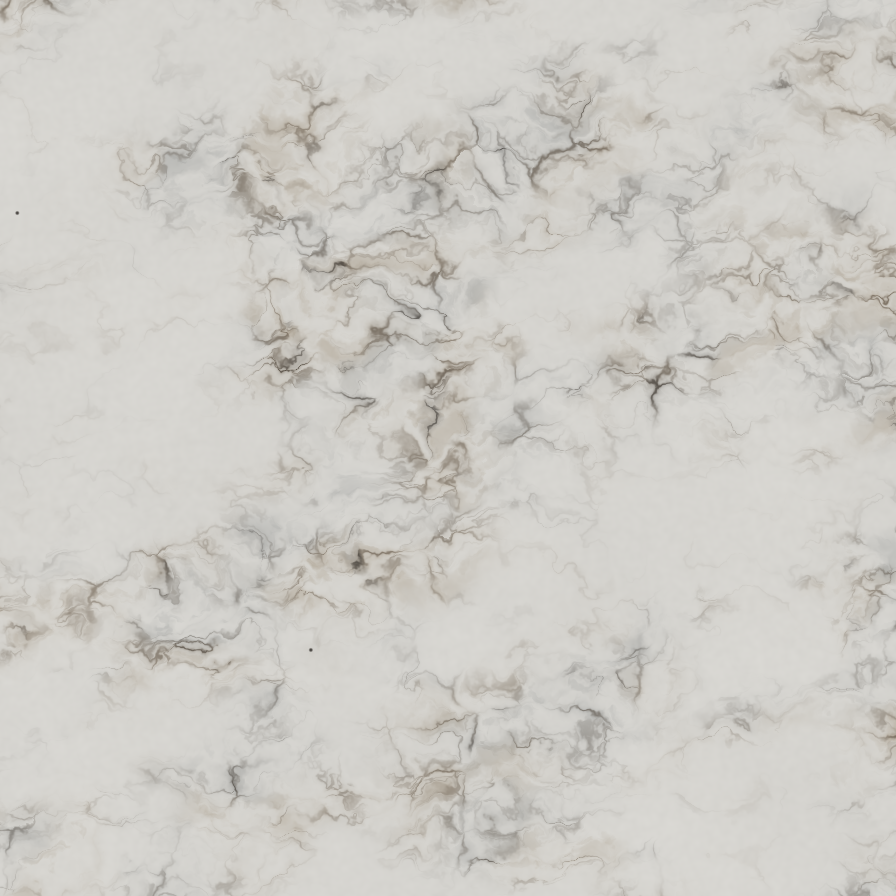
Reproduce this texture procedurally as a WebGL 2 fragment shader.

```glsl
#version 300 es
precision highp float;
// Pale polished marble with broken, clustered veins that lean along the horizontal.
// Warped cell borders and two sets of noise contours give the vein distances; slow
// noise gathers them into patches, each vein having a soft halo and a crinkled core.

#define CELL_SCALE vec2(11.0, 16.0)    // pebble-like cells per canvas
#define CONTOUR_SCALE vec2(6.0, 11.0)  // wandering veins
#define PATCH_SCALE vec2(3.0, 5.0)     // clusters of veins
#define WARP 0.034
#define CRINKLE 0.014
#define CORE_WIDTH 0.0022
#define HALO_WIDTH 0.0080
#define BASE_COLOR vec3(0.842, 0.836, 0.818)
#define COOL_COLOR vec3(0.635, 0.640, 0.632)
#define WARM_COLOR vec3(0.670, 0.625, 0.555)
#define VEIN_COLOR vec3(0.400, 0.350, 0.295)
#define DARK_COLOR vec3(0.170, 0.155, 0.140)

uniform vec2 u_resolution;
out vec4 fragColor;

// Integer hash of a lattice cell to two values in 0..1
vec2 hash2(vec2 cell) {
    uvec2 v = uvec2(ivec2(cell)) * 1664525u + 12345u;
    v.x += v.y * 1664525u;
    v.y += v.x * 1664525u;
    v ^= v >> 16u;
    v.x += v.y * 1664525u;
    v.y += v.x * 1664525u;
    v ^= v >> 16u;
    return vec2(v & 65535u) / 65535.0;
}

float cornerSlope(vec2 cell, vec2 offset) {
    float angle = 6.28318 * hash2(cell).x;
    return dot(vec2(cos(angle), sin(angle)), offset);
}

float gradientNoise(vec2 p) {
    vec2 i = floor(p), f = p - i;
    vec2 w = f * f * f * (f * (f * 6.0 - 15.0) + 10.0);
    vec2 e = vec2(1.0, 0.0);
    float low = mix(cornerSlope(i, f), cornerSlope(i + e, f - e), w.x);
    float high = mix(cornerSlope(i + e.yx, f - e.yx), cornerSlope(i + 1.0, f - 1.0), w.x);
    return mix(low, high, w.y);
}

float fbm(vec2 p) {
    float sum = 0.0, amp = 1.0;
    for (int k = 0; k < 4; k++) {
        sum += amp * gradientNoise(p);
        p = mat2(1.6, 1.2, -1.2, 1.6) * p + 17.3;
        amp *= 0.5;
    }
    return sum;
}

vec2 fbm2(vec2 p) {
    return vec2(fbm(p), fbm(p + vec2(41.7, 23.1)));
}

// Distance to the border between the two nearest cell centres
float cellBorder(vec2 p) {
    vec2 i = floor(p), nearest = vec2(8.0), second = vec2(8.0);
    for (int y = -2; y <= 2; y++)
    for (int x = -2; x <= 2; x++) {
        vec2 cell = i + vec2(x, y);
        vec2 toCentre = cell + hash2(cell) - p;
        float d = dot(toCentre, toCentre);
        if (d < dot(nearest, nearest)) { second = nearest; nearest = toCentre; }
        else if (d < dot(second, second)) second = toCentre;
    }
    return dot(0.5 * (nearest + second), normalize(second - nearest));
}

// Sparse, tiny round pits
float pits(vec2 p) {
    vec2 cell = floor(p * 6.0);
    vec2 centre = (cell + 0.2 + 0.6 * hash2(cell + 71.0)) / 6.0;
    float radius = 0.0018, soft = 0.0012;
    return step(hash2(cell + 137.0).x, 0.08) * (1.0 - smoothstep(radius - soft, radius + soft, length(p - centre)));
}

void main() {
    vec2 uv = gl_FragCoord.xy / u_resolution.y;
    vec2 lean = mat2(0.99, -0.13, 0.13, 0.99) * uv + 3.0;
    vec2 p = lean + WARP * fbm2(lean * 8.0) + CRINKLE * fbm2(lean * 34.0 + 9.0);

    // Where veins gather, and where they fade along their length
    float cluster = smoothstep(-0.28, 0.36, fbm(lean * PATCH_SCALE + 5.0));
    float breaks = smoothstep(-0.25, 0.30, gradientNoise(p * vec2(17.0, 22.0) + 31.0));
    float drift = smoothstep(-0.28, 0.22, gradientNoise(lean * vec2(7.0, 10.0) + 53.0));

    // Vein distances in canvas units; x: cell borders, y: contours, z: fine contours
    vec3 dist = vec3(cellBorder(p * CELL_SCALE) / 13.5,
                     abs(fbm(p * CONTOUR_SCALE + 13.0)) / 14.0,
                     abs(fbm(p * CONTOUR_SCALE * 2.2 + 29.0)) / 28.0);
    vec3 power = vec3(cluster * drift, mix(0.14, 1.0, cluster) * (1.0 - 0.5 * drift),
                      0.75 * cluster * (1.0 - 0.7 * drift));
    float swell = 1.0 + 1.1 * gradientNoise(p * 27.0 + 19.0);
    float core = max(CORE_WIDTH * swell, 0.6 / u_resolution.y);
    vec3 halos = exp(-dist / HALO_WIDTH) * power;
    vec3 lines = exp(-dist * dist / (core * core)) * power;
    float halo = max(halos.x, max(halos.y, halos.z));
    float line = max(lines.x, max(lines.y, lines.z));

    // Ground with faint mottling and fine grain
    float grain = gradientNoise(lean * 130.0) + gradientNoise(lean * 75.0 + 3.0);
    vec3 color = BASE_COLOR + 0.012 * fbm(lean * 5.0 + 61.0) + 0.009 * grain;
    float tint = smoothstep(-0.25, 0.25, gradientNoise(p * vec2(8.0, 12.0) + 83.0));
    vec3 haloColor = mix(COOL_COLOR, WARM_COLOR, tint);

    // Smoky patches and flecks within the clusters
    float smoke = smoothstep(0.0, 0.60, fbm(p * vec2(13.0, 21.0) + 97.0)) * cluster;
    float fleck = smoothstep(0.10, 0.55, fbm(p * vec2(38.0, 52.0) + 43.0)) * cluster;
    color = mix(color, haloColor, 0.42 * smoke + 0.26 * fleck);

    // Halos, thin cores and the darkest knots
    color = mix(color, haloColor, 0.66 * halo * mix(0.35, 1.0, breaks));
    color = mix(color, mix(VEIN_COLOR, haloColor * 0.7, 0.4 - 0.3 * tint), 0.70 * line * breaks);
    float knot = smoothstep(0.18, 0.50, gradientNoise(p * 23.0 + 7.0)) * cluster;
    color = mix(color, DARK_COLOR, 0.65 * knot * max(line, 0.4 * halo));
    color = mix(color, DARK_COLOR, 0.8 * pits(lean));
    fragColor = vec4(color, 1.0);
}
```
